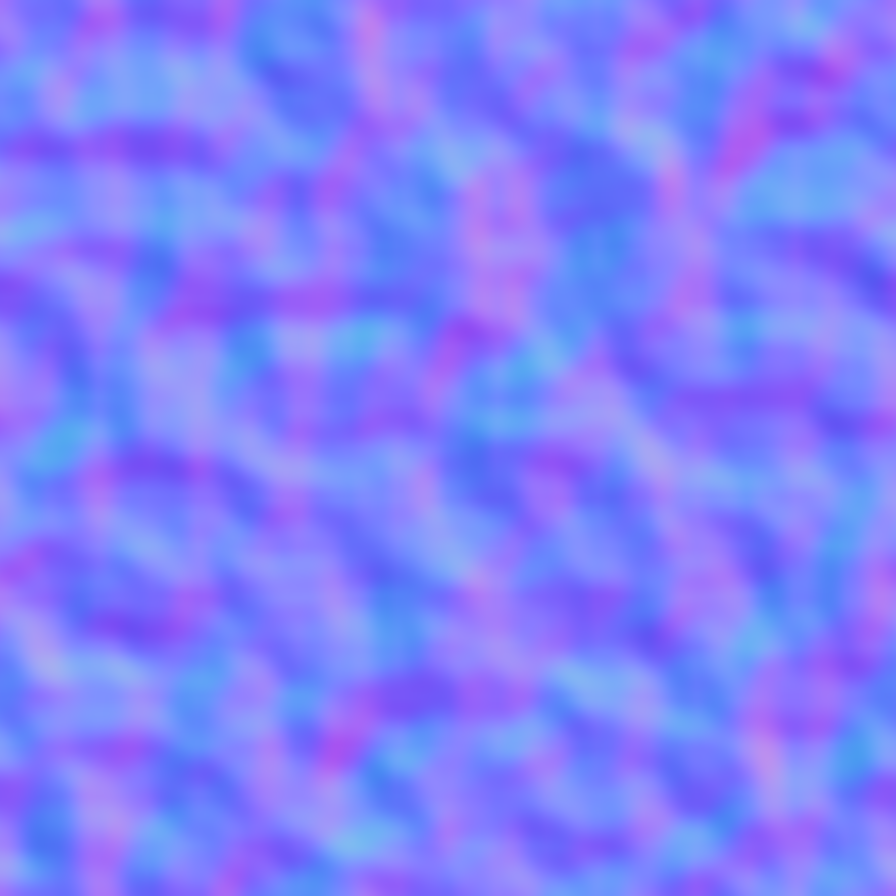
This texture map is drawn by a WebGL 2 fragment shader. Its source:

```glsl
#version 300 es
precision highp float;

#define BASE_CELLS 9.0
#define OCTAVES 2
#define DETAIL 0.45
#define STEEPNESS 0.245
#define TAU 6.28319

uniform vec2 u_resolution;
out vec4 fragColor;

// Random unit direction at a lattice corner, wrapped to the period
vec2 cornerTilt(vec2 corner, float period) {
    vec2 wrapped = mod(corner, period);
    float n = dot(wrapped, vec2(12.9898, 78.233)) + period * 3.17;
    float angle = TAU * fract(sin(n) * 4375.85);
    return vec2(cos(angle), sin(angle));
}

// Analytic slope of tiling gradient noise
vec2 noiseSlope(vec2 p, float period) {
    vec2 cell = floor(p);
    vec2 f = p - cell;
    vec2 blend = f * f * f * (f * (f * 6.0 - 15.0) + 10.0);
    vec2 blendRate = 30.0 * f * f * (f - 1.0) * (f - 1.0);

    vec2 tiltA = cornerTilt(cell, period);
    vec2 tiltB = cornerTilt(cell + vec2(1.0, 0.0), period);
    vec2 tiltC = cornerTilt(cell + vec2(0.0, 1.0), period);
    vec2 tiltD = cornerTilt(cell + vec2(1.0, 1.0), period);

    float a = dot(tiltA, f);
    float b = dot(tiltB, f - vec2(1.0, 0.0));
    float c = dot(tiltC, f - vec2(0.0, 1.0));
    float d = dot(tiltD, f - vec2(1.0, 1.0));

    vec2 tilt = mix(mix(tiltA, tiltB, blend.x), mix(tiltC, tiltD, blend.x), blend.y);
    vec2 rise = vec2(mix(b - a, d - c, blend.y), mix(c - a, d - b, blend.x));
    return tilt + blendRate * rise;
}

// Large bumps with weaker, finer ones on top
vec2 surfaceSlope(vec2 uv) {
    vec2 slope = vec2(0.0);
    float cells = BASE_CELLS;
    float weight = 1.0;
    for (int i = 0; i < OCTAVES; i++) {
        slope += weight * noiseSlope(uv * cells, cells);
        cells *= 2.0;
        weight *= DETAIL;
    }
    return slope;
}

void main() {
    vec2 uv = gl_FragCoord.xy / u_resolution;
    vec3 normal = normalize(vec3(-STEEPNESS * surfaceSlope(uv), 1.0));

    // Pack the unit normal into colour
    fragColor = vec4(0.5 + 0.5 * normal, 1.0);
}
```
